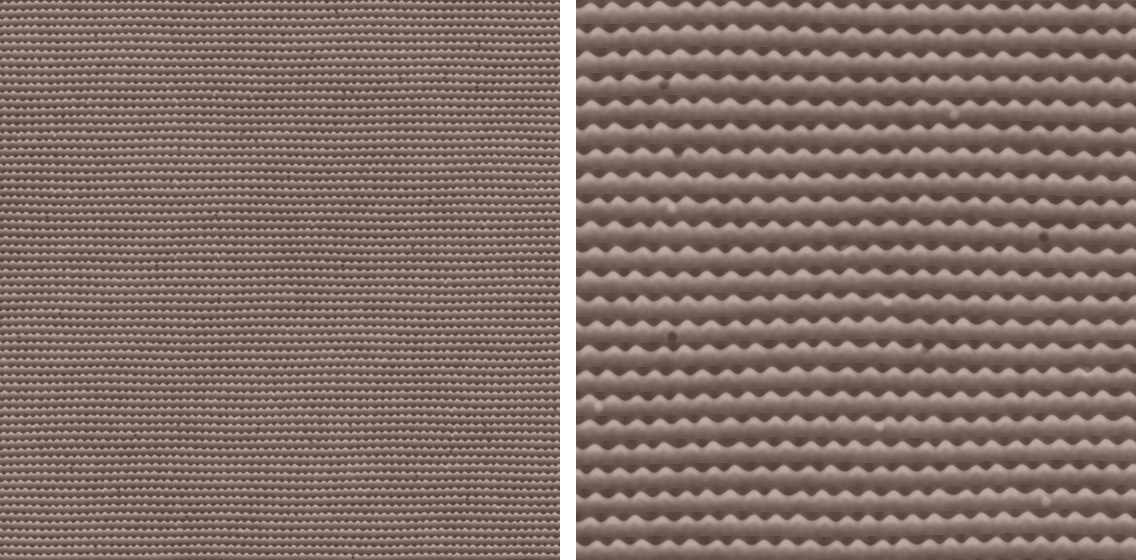
Left, the full canvas; right, a detail of the centre.
Write a WebGL 1 fragment shader that draws this texture.

```glsl
precision highp float;
// Taupe ribbed fabric: fine horizontal cords with scalloped, softly lit upper edges.

#define ROWS 69.0          // cords down the canvas
#define STITCHES 72.0      // scallops across the canvas
#define EDGE_HEIGHT 0.76   // mean top edge within a cord
#define SCALLOP 0.12       // depth of the scallops
#define JITTER 0.07        // irregularity of each stitch
#define GRAIN 0.13         // strength of the surface grain
#define SPECKS 0.025       // share of stitches with a stray fleck
#define SHADOW_COLOR vec3(0.33, 0.26, 0.235)
#define MIDDLE_COLOR vec3(0.53, 0.45, 0.42)
#define LIGHT_COLOR vec3(0.73, 0.66, 0.62)

uniform vec2 u_resolution;

const float TAU = 6.28318;

float hash(vec2 p) {
  vec3 q = fract(vec3(p.xyx) * 0.1031);
  q += dot(q, q.yzx + 33.33);
  return fract((q.x + q.y) * q.z);
}

// Distance to the nearest scattered point
float cellular(vec2 p) {
  vec2 cell = floor(p);
  float nearest = 2.0;
  for (int y = -1; y <= 1; y++) {
    for (int x = -1; x <= 1; x++) {
      vec2 id = cell + vec2(float(x), float(y));
      vec2 point = id + vec2(hash(id), hash(id + 71.3));
      nearest = min(nearest, distance(p, point));
    }
  }
  return nearest;
}

// Smoothly varying irregularity along one cord
float stitchVariation(float x, float row) {
  float i = floor(x);
  float f = fract(x);
  return mix(hash(vec2(i, row)), hash(vec2(i + 1.0, row)),
             f * f * (3.0 - 2.0 * f)) - 0.5;
}

void main() {
  vec2 uv = gl_FragCoord.xy / u_resolution;
  float soft = max(0.06, 0.8 * ROWS / u_resolution.y);

  // Slightly bowed cords, each with its own stitch offset
  float bow = 0.06 * sin(TAU * uv.x * 2.0 + uv.y * 9.0)
            + 0.04 * sin(TAU * uv.x * 5.0 - uv.y * 23.0);
  float y = uv.y * ROWS + bow;
  float row = floor(y);
  float height = fract(y);
  float x = uv.x * STITCHES + 0.6 * hash(vec2(row, 5.0))
          + 0.12 * sin(TAU * uv.x * 3.0 + row * 1.7);
  float variation = stitchVariation(x, row);

  // Scalloped upper edge
  float bump = 0.5 + 0.5 * cos(TAU * (x + 0.2 * variation));
  float edge = EDGE_HEIGHT + SCALLOP * (bump - 0.5) * 2.0
             + JITTER * variation;
  float cord = 1.0 - smoothstep(edge - soft, edge + soft, height);

  // Rounded body, lit tips and dark notches between them
  float body = mix(0.18, 0.70, smoothstep(0.0, 0.66, height));
  float rim = exp(-pow((height - edge + 0.17) / 0.15, 2.0));
  body += rim * (0.05 + 0.30 * bump);
  float gap = mix(0.02, 0.20, bump);
  float tone = mix(gap, body, cord);

  // Fine grain and broad, faint unevenness
  float grain = cellular(vec2(x * 2.3, y * 2.3)) - 0.5;
  tone -= GRAIN * grain;
  tone += 0.07 * variation + 0.05 * (hash(vec2(row, 19.0)) - 0.5);
  tone += 0.015 * sin(uv.x * 11.0 + 2.0 * sin(uv.y * 7.0));

  // Stray light and dark flecks
  vec2 stitch = vec2(floor(x), row);
  vec2 center = 0.25 + 0.5 * vec2(hash(stitch + 13.7), hash(stitch + 29.1));
  float fleck = 1.0 - smoothstep(0.08, 0.30,
                                 distance(vec2(fract(x), height), center));
  fleck *= step(1.0 - SPECKS, hash(stitch + 47.9));
  tone += fleck * mix(-0.45, 0.35, step(0.4, hash(stitch + 83.2)));

  // Three-stop colour ramp
  tone = clamp(tone, 0.0, 1.0);
  vec3 color = mix(SHADOW_COLOR, MIDDLE_COLOR, min(tone * 2.0, 1.0));
  color = mix(color, LIGHT_COLOR, max(tone * 2.0 - 1.0, 0.0));
  gl_FragColor = vec4(color, 1.0);
}
```
